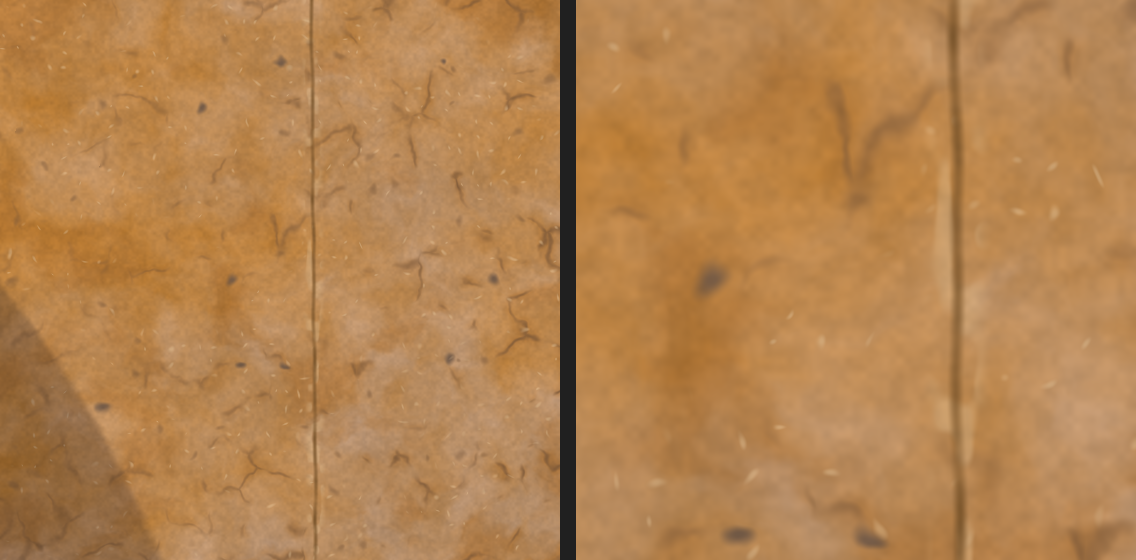
Left: the whole. Right: its middle third, enlarged.
This texture is drawn by a three.js fragment shader. Its source:

```glsl
varying vec2 vUv;

const vec3 OCHRE = vec3(0.755, 0.505, 0.215);
const vec3 ROSE_GREY = vec3(0.715, 0.57, 0.445);
const vec3 RUST = vec3(0.65, 0.42, 0.18);
const vec3 VEIN = vec3(0.46, 0.33, 0.22);
const vec3 PIT = vec3(0.38, 0.31, 0.27);
const vec3 CREAM = vec3(0.86, 0.73, 0.56);
const vec3 SEAM = vec3(0.45, 0.31, 0.15);
const vec3 SHADOW_TINT = vec3(0.79, 0.79, 0.83);

const float PATCH_SCALE = 5.0;
const float STONE_SCALE = 11.0;
const float VEIN_WIDTH = 0.13;
const float PIT_SCALE = 13.0;
const float FLECK_SCALE = 38.0;
const float GRAIN_SCALE = 120.0;
const float GRAIN_AMOUNT = 0.075;
const float SEAM_X = 0.564;
const float SEAM_LEAN = -0.008;
const float SEAM_WIDTH = 0.0058;
const float SHADOW_SOFTNESS = 0.011;

float hash(vec2 p) {
  vec3 q = fract(p.xyx * 0.1031);
  q += dot(q, q.yzx + 33.33);
  return fract((q.x + q.y) * q.z);
}

vec2 hash2(vec2 p) {
  return vec2(hash(p), hash(p + 57.3));
}

float noise(vec2 p) {
  vec2 i = floor(p), f = fract(p);
  f = f * f * (3.0 - 2.0 * f);
  return mix(mix(hash(i), hash(i + vec2(1.0, 0.0)), f.x),
             mix(hash(i + vec2(0.0, 1.0)), hash(i + 1.0), f.x), f.y);
}

float fbm(vec2 p) {
  float sum = 0.0, amp = 0.5;
  for (int i = 0; i < 5; i++) {
    sum += amp * noise(p);
    p = mat2(1.6, 1.2, -1.2, 1.6) * p + 17.0;
    amp *= 0.5;
  }
  return sum / 0.97;
}

// Stone grains: x is zero on their borders, y is a random tone per grain
vec2 stones(vec2 p) {
  vec2 cell = floor(p);
  float near = 9.0, second = 9.0, tone = 0.0;
  for (int y = -1; y <= 1; y++)
    for (int x = -1; x <= 1; x++) {
      vec2 c = cell + vec2(float(x), float(y));
      float d = length(c + hash2(c) - p);
      second = min(second, max(near, d));
      if (d < near) tone = hash(c + 11.7);
      near = min(near, d);
    }
  return vec2(second - near, tone);
}

// Scattered soft blobs, one at most per cell, stretched and turned at random
float blobs(vec2 p, float share, float radius, float stretch) {
  vec2 cell = floor(p);
  vec2 d = fract(p) - mix(vec2(0.35), vec2(0.65), hash2(cell));
  float angle = 6.2832 * hash(cell + 9.7);
  d = mat2(cos(angle), sin(angle), -sin(angle), cos(angle)) * d;
  d.y *= stretch;
  float size = radius * mix(0.5, 1.0, hash(cell + 3.1));
  return step(hash(cell + 21.9), share) * (1.0 - smoothstep(0.1 * size, size, length(d)));
}

void main() {
  vec2 uv = vUv;
  vec2 warp = vec2(fbm(uv * 9.0 + 4.0), fbm(uv * 9.0 + 31.0)) - 0.5;
  vec2 ripple = vec2(noise(uv * 52.0), noise(uv * 52.0 + 40.0)) - 0.5;
  vec2 p = uv + 0.09 * warp + 0.008 * ripple;
  float veined = 0.25 + 0.65 * uv.x + 0.2 * (1.0 - uv.y);

  // Cloudy stone with pale grains, more saturated towards the upper left
  float clouds = fbm(p * vec2(0.85, 1.1) * PATCH_SCALE + 2.0) - 0.5;
  float mottle = fbm(p * 17.0 + 8.0) - 0.5;
  vec2 stone = stones(p * STONE_SCALE);
  float body = smoothstep(0.0, 0.4, stone.x) * (stone.y - 0.45);
  float paleness = 0.47 + 1.0 * clouds + 0.75 * mottle + 0.3 * body * veined
                 + 0.42 * (uv.x - 0.5) - 0.22 * (uv.y - 0.5);
  vec3 color = mix(OCHRE, ROSE_GREY, clamp(paleness, -0.05, 1.2));
  float rust = smoothstep(0.54, 0.76, fbm(p * vec2(7.0, 9.0) + 43.0));
  color = mix(color, RUST, 0.5 * rust);
  color *= 1.0 + 0.16 * mottle + 0.1 * (fbm(uv * 6.0 + 60.0) - 0.5);

  // Smudged, broken veins along grain borders, denser to the right and below
  float breaks = smoothstep(0.47, 0.72, 0.5 * noise(uv * 12.0 + 70.0) + 0.5 * noise(uv * 38.0));
  float vein = (1.0 - smoothstep(0.0, VEIN_WIDTH, stone.x)) * breaks;
  float halo = (1.0 - smoothstep(0.0, 3.5 * VEIN_WIDTH, stone.x)) * breaks;
  color = mix(color, RUST, 0.45 * halo * veined);
  color = mix(color, VEIN, 0.62 * vein * veined);

  // Small dark pits, rusty stains and pale flecks
  vec2 rough = uv + 0.03 * warp + 0.011 * ripple;
  float pit = blobs(rough * PIT_SCALE + 5.0, 0.09 * veined, 0.24, 1.2);
  float stain = blobs(rough * 19.0 + 33.0, 0.2 * veined, 0.32, 1.5);
  color = mix(color, VEIN, 0.4 * stain);
  color = mix(color, PIT, 0.75 * pit);
  float fleck = blobs(rough * FLECK_SCALE, 0.34, 0.34, 1.9);
  color = mix(color, CREAM, 0.48 * fleck * smoothstep(0.3, 0.65, noise(uv * 11.0 + 90.0)));

  // Thin upright joint with chipped pale edges
  float fromSeam = abs(uv.x - SEAM_X - SEAM_LEAN * uv.y - 0.003 * (noise(uv.yy * 14.0) - 0.5));
  float chips = smoothstep(0.5, 0.8, noise(uv * vec2(85.0, 55.0)));
  color = mix(color, CREAM, 0.4 * chips * (1.0 - smoothstep(0.006, 0.022, fromSeam)));
  float seam = 1.0 - smoothstep(0.0, SEAM_WIDTH, fromSeam);
  color = mix(color, SEAM, seam * mix(0.35, 0.85, noise(uv.yy * 28.0 + 6.0)));

  // Curved shadow in the lower left corner
  float edge = uv.x - (0.286 - 0.36 * uv.y - 0.45 * uv.y * uv.y) + 0.004 * ripple.x;
  float shade = 1.0 - smoothstep(-SHADOW_SOFTNESS, SHADOW_SOFTNESS, edge);
  color *= mix(vec3(1.0), SHADOW_TINT, shade);

  // Fine grain
  float grain = noise(uv * GRAIN_SCALE) + 0.6 * noise(uv * GRAIN_SCALE * 1.9 + 12.0) - 0.8;
  color *= 1.0 + GRAIN_AMOUNT * grain;
  gl_FragColor = vec4(color, 1.0);
}
```
